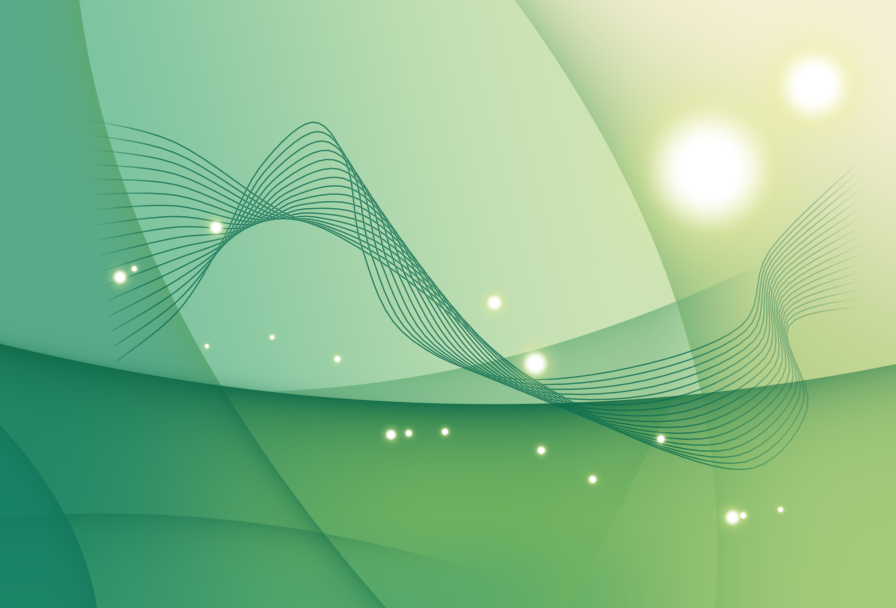
Give the GLSL for this background, as a WebGL 1 fragment shader.

```glsl
precision highp float;
// Soft green backdrop: overlapping curved sheets with shaded rims, two bright
// glows and scattered sparks. A ribbon of fine strands is blended between two
// spline rails; each knot stores both rails as (first.xy, second.xy).

uniform vec2 u_resolution;

const vec3 MINT = vec3(0.47, 0.76, 0.62);
const vec3 PALE = vec3(0.80, 0.89, 0.71);
const vec3 CREAM = vec3(0.99, 0.95, 0.85);
const vec3 SEA = vec3(0.33, 0.66, 0.53);
const vec3 OLIVE = vec3(0.73, 0.82, 0.53);
const vec3 TEAL = vec3(0.07, 0.49, 0.40);
const vec3 LEAF = vec3(0.44, 0.70, 0.38);
const vec3 MEADOW = vec3(0.64, 0.79, 0.48);
const vec3 DEEP = vec3(0.06, 0.42, 0.29);
const vec3 INK = vec3(0.04, 0.42, 0.31);
const vec3 HALO = vec3(0.93, 0.94, 0.60);

const int STRANDS = 17;
const int STEPS = 7;
const int SPARKS = 11;
const float STRAND_WIDTH = 0.0009;
const float STRAND_OPACITY = 0.72;

float pixel;

float hash(float n) { return fract(sin(n * 91.17) * 4375.85); }

float inside(float d) { return smoothstep(-pixel, pixel, d); }

// Shadow that starts at a rim and fades into the sheet.
float rim(float d, float width) { return inside(d) * exp(-max(d, 0.0) / width); }

float segment(vec2 p, vec2 a, vec2 b) {
  vec2 ab = b - a;
  float h = clamp(dot(p - a, ab) / max(dot(ab, ab), 1e-6), 0.0, 1.0);
  return length(p - a - ab * h);
}

vec4 spline(vec4 a, vec4 b, vec4 c, vec4 d, float t) {
  return b + 0.5 * t * (c - a + t * (2.0 * a - 5.0 * b + 4.0 * c - d
       + t * (3.0 * (b - c) + d - a)));
}

// Nearest strand distance over one span of the ribbon.
float span(vec2 p, vec4 a, vec4 b, vec4 c, vec4 d) {
  float nearest = 1.0;
  vec4 from = b;
  for (int i = 1; i <= STEPS; i++) {
    vec4 to = spline(a, b, c, d, float(i) / float(STEPS));
    vec2 low = min(min(from.xy, from.zw), min(to.xy, to.zw)) - 0.01;
    vec2 high = max(max(from.xy, from.zw), max(to.xy, to.zw)) + 0.01;
    if (all(greaterThan(p, low)) && all(lessThan(p, high))) {
      for (int k = 0; k < STRANDS; k++) {
        float t = float(k) / float(STRANDS - 1);
        nearest = min(nearest, segment(p, mix(from.xy, from.zw, t), mix(to.xy, to.zw, t)));
      }
    }
    from = to;
  }
  return nearest;
}

float ribbon(vec2 p) {
  vec4 k0 = vec4(0.134, 0.805, 0.192, 0.406), k1 = vec4(0.287, 0.766, 0.291, 0.487);
  vec4 k2 = vec4(0.450, 0.659, 0.360, 0.594), k3 = vec4(0.546, 0.617, 0.425, 0.722);
  vec4 k4 = vec4(0.651, 0.552, 0.513, 0.799), k5 = vec4(0.757, 0.469, 0.569, 0.732);
  vec4 k6 = vec4(0.843, 0.398, 0.594, 0.594), k7 = vec4(0.939, 0.339, 0.661, 0.454);
  vec4 k8 = vec4(1.073, 0.266, 0.824, 0.379), k9 = vec4(1.236, 0.230, 1.034, 0.395);
  vec4 k10 = vec4(1.326, 0.330, 1.217, 0.464), k11 = vec4(1.295, 0.464, 1.264, 0.588);
  vec4 k12 = vec4(1.427, 0.498, 1.408, 0.732);
  float d = min(span(p, k0, k0, k1, k2), span(p, k0, k1, k2, k3));
  d = min(d, min(span(p, k1, k2, k3, k4), span(p, k2, k3, k4, k5)));
  d = min(d, min(span(p, k3, k4, k5, k6), span(p, k4, k5, k6, k7)));
  d = min(d, min(span(p, k5, k6, k7, k8), span(p, k6, k7, k8, k9)));
  d = min(d, min(span(p, k7, k8, k9, k10), span(p, k8, k9, k10, k11)));
  d = min(d, min(span(p, k9, k10, k11, k12), span(p, k10, k11, k12, k12)));
  float fade = smoothstep(0.13, 0.27, p.x) * (1.0 - 0.6 * smoothstep(1.1, 1.3, p.x));
  fade *= 1.0 - smoothstep(1.32, 1.43, p.x);
  return fade * STRAND_OPACITY * (1.0 - smoothstep(0.0, STRAND_WIDTH + 0.9 * pixel, d));
}

// White core inside a yellow halo.
vec3 glow(vec3 col, vec2 p, vec2 center, float radius) {
  float r = length(p - center) / radius;
  col = mix(col, HALO, 0.8 * exp(-0.42 * r * r));
  return mix(col, vec3(1.0), 1.0 - smoothstep(0.55, 1.55, r));
}

void main() {
  pixel = 1.0 / u_resolution.y;
  vec2 p = gl_FragCoord.xy * pixel;
  p.x *= 1.4713 * u_resolution.y / u_resolution.x;
  float x = p.x, y = p.y, v = 1.0 - y;

  // Signed distances to the sheet edges.
  float leftArc = 0.130 + 0.129 * v + 0.375 * v * v - x;
  float rightArc = x - (0.845 + 0.737 * v - 0.408 * v * v);
  float horizon = 0.435 - 0.245 * x + 0.151 * x * x - y;
  float swoosh = 0.355 + 0.28 * (x - 0.38) * (x - 0.38) - y;
  float slant = 0.935 + 0.5 * y - x;
  float corner = 0.159 - 0.15 * y - 1.25 * y * y - x;
  float lowArc = 0.148 + 0.086 * x - 0.2515 * x * x - y;

  // Upper sheets.
  vec3 sky = mix(MINT, PALE, smoothstep(0.1, 1.05, x + 0.25 * (y - 0.5)));
  vec3 right = mix(OLIVE, CREAM, smoothstep(0.35, 1.0, y + 0.5 * (x - 1.3)));
  sky = mix(sky, right, inside(rightArc) * 0.85);
  sky = mix(sky, vec3(0.46, 0.70, 0.48), 0.55 * rim(rightArc, 0.07));
  sky = mix(sky, SEA, 0.9 * inside(leftArc));
  sky = mix(sky, vec3(0.38, 0.65, 0.40), 0.6 * rim(leftArc, 0.04));
  float sweep = inside(swoosh) * smoothstep(0.3, 0.5, x) * (1.0 - smoothstep(1.05, 1.28, x));
  sky = mix(sky, vec3(0.36, 0.66, 0.45), sweep * (0.4 + 0.25 * exp(-swoosh / 0.04)));
  sky = mix(sky, DEEP, 0.3 * exp(-max(-horizon, 0.0) / 0.012) * (1.0 - smoothstep(0.2, 0.9, x)));

  // Lower sheets.
  vec3 ground = mix(vec3(0.20, 0.57, 0.41), LEAF, smoothstep(0.05, 0.75, x));
  ground = mix(ground, MEADOW, smoothstep(0.8, 1.4, x));
  ground = mix(ground, vec3(0.28, 0.64, 0.44), 0.6 * smoothstep(0.17, 0.0, y) * (1.0 - smoothstep(0.7, 1.2, x)));
  ground = mix(ground, TEAL, 0.45 * inside(leftArc) * smoothstep(0.5, 0.0, x));
  ground = mix(ground, DEEP, 0.5 * rim(leftArc, 0.03));
  ground = mix(ground, DEEP, 0.42 * rim(lowArc, 0.025) * (1.0 - smoothstep(0.4, 0.85, x)));
  ground = mix(ground, TEAL, 0.6 * inside(corner));
  ground = mix(ground, DEEP, 0.4 * rim(corner, 0.025));
  ground = mix(ground, LEAF, 0.6 * rim(slant, 0.09));
  ground = mix(ground, LEAF, 0.35 * rim(rightArc, 0.05));
  float depth = 0.92 - 0.5 * smoothstep(0.9, 1.45, x);
  ground = mix(ground, DEEP, depth * rim(horizon, 0.055));
  vec3 col = mix(sky, ground, inside(horizon));

  // Large lights, then strands, then sparks.
  col = glow(col, p, vec2(1.165, 0.722), 0.076);
  col = glow(col, p, vec2(1.337, 0.860), 0.045);
  col = mix(col, INK, ribbon(p));
  col = glow(col, p, vec2(0.879, 0.402), 0.016);
  col = glow(col, p, vec2(0.812, 0.502), 0.010);
  col = glow(col, p, vec2(0.355, 0.626), 0.009);
  col = glow(col, p, vec2(0.197, 0.544), 0.009);
  col = glow(col, p, vec2(1.203, 0.149), 0.010);
  col = glow(col, p, vec2(0.642, 0.285), 0.007);
  for (int i = 0; i < SPARKS; i++) {
    float n = float(i);
    float sx = 0.19 + 0.108 * n + 0.06 * hash(n + 3.0);
    float sy = 0.56 - 0.29 * sx + 0.16 * (hash(n + 17.0) - 0.5);
    col = glow(col, p, vec2(sx, sy), 0.003 + 0.003 * hash(n + 31.0));
  }
  gl_FragColor = vec4(col, 1.0);
}
```
